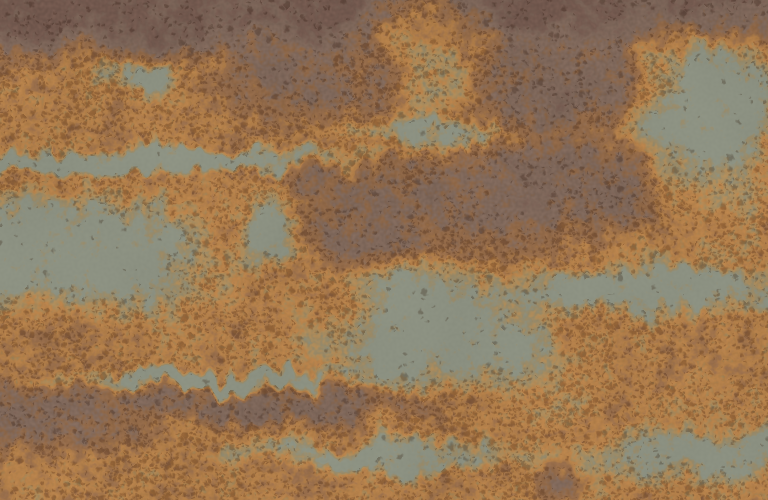
Give the GLSL for this texture, as a Shadertoy shader.

```glsl
// Weathered sheet metal: faded grey-green paint broken up by orange and purple rust.

const vec3 PAINT  = vec3(0.550, 0.570, 0.510);
const vec3 OLIVE  = vec3(0.595, 0.540, 0.410);
const vec3 OCHRE  = vec3(0.675, 0.545, 0.355);
const vec3 ORANGE = vec3(0.710, 0.505, 0.290);
const vec3 BROWN  = vec3(0.575, 0.415, 0.285);
const vec3 PURPLE = vec3(0.490, 0.400, 0.350);
const vec3 MAROON = vec3(0.440, 0.340, 0.300);
const vec3 PIT_TINT = vec3(0.72, 0.66, 0.62);

// Large patches: centre.xy, radii.zw, in canvas heights
const vec4 PAINT_PATCHES[11] = vec4[11](
    vec4(0.12, 0.49, 0.32, 0.10), vec4(1.40, 0.76, 0.13, 0.17),
    vec4(0.25, 0.68, 0.55, 0.022), vec4(0.87, 0.725, 0.15, 0.03),
    vec4(0.87, 0.34, 0.20, 0.11), vec4(1.28, 0.42, 0.30, 0.045),
    vec4(1.39, 0.09, 0.20, 0.045), vec4(0.78, 0.09, 0.28, 0.03),
    vec4(0.42, 0.24, 0.28, 0.018), vec4(0.30, 0.84, 0.07, 0.035),
    vec4(0.52, 0.54, 0.06, 0.08));
const vec4 RUST_PATCHES[8] = vec4[8](
    vec4(1.12, 0.85, 0.20, 0.11), vec4(0.66, 0.88, 0.20, 0.10),
    vec4(0.73, 0.57, 0.10, 0.11), vec4(1.04, 0.62, 0.32, 0.10),
    vec4(0.08, 0.165, 0.20, 0.06), vec4(0.52, 0.19, 0.32, 0.035),
    vec4(1.11, 0.03, 0.06, 0.04), vec4(0.55, 1.02, 1.10, 0.12));

vec2 hash2(vec2 p) {
    vec3 q = fract(vec3(p.xyx) * vec3(0.1031, 0.1030, 0.0973));
    q += dot(q, q.yzx + 33.33);
    return fract((q.xx + q.yz) * q.zy);
}

float cornerGradient(vec2 cell, vec2 offset) {
    float angle = 6.2832 * hash2(cell).x;
    return dot(vec2(cos(angle), sin(angle)), offset);
}

float gradientNoise(vec2 p) {
    vec2 i = floor(p), f = fract(p), e = vec2(0.0, 1.0);
    vec2 u = f * f * f * (f * (f * 6.0 - 15.0) + 10.0);
    float bottom = mix(cornerGradient(i, f), cornerGradient(i + e.yx, f - e.yx), u.x);
    float top = mix(cornerGradient(i + e, f - e), cornerGradient(i + 1.0, f - 1.0), u.x);
    return mix(bottom, top, u.y);
}

float fbm(vec2 p, int octaves) {
    float sum = 0.0, amplitude = 1.0;
    for (int i = 0; i < octaves; i++) {
        sum += amplitude * gradientNoise(p);
        p = mat2(1.6, 1.2, -1.2, 1.6) * p + 17.3;
        amplitude *= 0.55;
    }
    return sum;
}

float patchCover(vec2 p, vec4 spread, float softness) {
    float d = length((p - spread.xy) / spread.zw);
    return 1.0 - smoothstep(1.0 - softness, 1.0 + softness, d);
}

// Soft pits scattered one per cell; density is the share of cells filled
float pits(vec2 p, float scale, float density, float pixel) {
    vec2 q = p * scale, cell = floor(q);
    float blur = 0.14 + pixel * scale * 0.5, cover = 0.0;
    for (int y = -1; y <= 1; y++)
    for (int x = -1; x <= 1; x++) {
        vec2 id = cell + vec2(x, y);
        vec2 size = hash2(id + 71.0);
        float radius = mix(0.18, 0.50, size.x * size.x);
        float d = length(q - id - hash2(id));
        float disc = 1.0 - smoothstep(radius - blur, radius + blur, d);
        cover = max(cover, disc * step(size.y, density));
    }
    return cover;
}

// Corrosion depth: below 0.05 is bare paint, above 0.8 is old rust
float corrosion(vec2 p) {
    vec2 warp = vec2(fbm(p * 7.0, 4), fbm(p * 8.0 + 41.0, 4));
    float drip = gradientNoise(p * vec2(42.0, 5.0));
    vec2 q = p + warp * vec2(0.065, 0.035) + vec2(0.0, 0.028 * drip);
    float paint = 0.0, rust = 0.0;
    for (int i = 0; i < 11; i++) paint = max(paint, patchCover(q, PAINT_PATCHES[i], 0.60));
    for (int i = 0; i < 8; i++) rust = max(rust, patchCover(q, RUST_PATCHES[i], 0.60));
    float offset = (q.x - 0.85) / 0.09;
    float column = exp(-offset * offset) * smoothstep(0.70, 0.82, q.y);
    float worn = smoothstep(0.65, 1.0, q.x) * (1.0 - smoothstep(0.25, 0.5, q.y));
    float crust = smoothstep(0.89, 0.96, q.y + 0.02 * sin(q.x * 5.0)) * (1.0 - 0.9 * column);
    return 0.46 + 0.36 * rust - 0.54 * paint * (1.0 - 0.35 * rust) * (1.0 - 0.28 * worn)
         + 0.27 * crust - 0.32 * column - 0.07 * worn
         + 0.17 * fbm(p * 5.0 + 9.0, 3) + 0.14 * fbm(p * 19.0 + 3.0, 2);
}

vec3 rustRamp(float level) {
    vec3 c = mix(PAINT, OLIVE, smoothstep(0.00, 0.17, level));
    c = mix(c, OCHRE, smoothstep(0.14, 0.28, level));
    c = mix(c, ORANGE, smoothstep(0.26, 0.40, level));
    c = mix(c, BROWN, smoothstep(0.41, 0.62, level));
    c = mix(c, PURPLE, smoothstep(0.64, 0.86, level));
    return mix(c, MAROON, smoothstep(0.92, 1.12, level));
}

void mainImage(out vec4 fragColor, in vec2 fragCoord) {
    float pixel = 1.0 / iResolution.y;
    vec2 p = fragCoord * pixel;
    float depth = corrosion(p);
    // Fine grain breaks up the borders between paint and rust
    float grain = fbm(p * 48.0, 3);
    float dust = gradientNoise(p * 135.0);
    vec3 color = rustRamp(depth + 0.19 * grain + 0.10 * dust);
    // Dark pits crowd the fresh orange rust and thin out over paint and old rust
    float fresh = smoothstep(-0.08, 0.36, depth) * (1.0 - 0.7 * smoothstep(0.55, 0.85, depth));
    vec2 rough = p + 0.006 * vec2(dust, grain);
    float cluster = clamp(fresh * (0.55 + 0.8 * fbm(p * 9.0 + 5.0, 2)), 0.02, 0.85);
    float pitting = max(pits(rough, 74.0, cluster * 0.7, pixel), pits(rough + 3.7, 125.0, cluster, pixel));
    color *= mix(vec3(1.0), PIT_TINT, 0.66 * pitting);
    // Surface mottling
    float relief = smoothstep(0.05, 0.5, depth);
    color *= 1.0 + mix(0.02, 0.10, relief) * dust + 0.05 * relief * grain + 0.03 * fbm(p * 4.0, 3);
    fragColor = vec4(clamp(color, 0.0, 1.0), 1.0);
}
```
